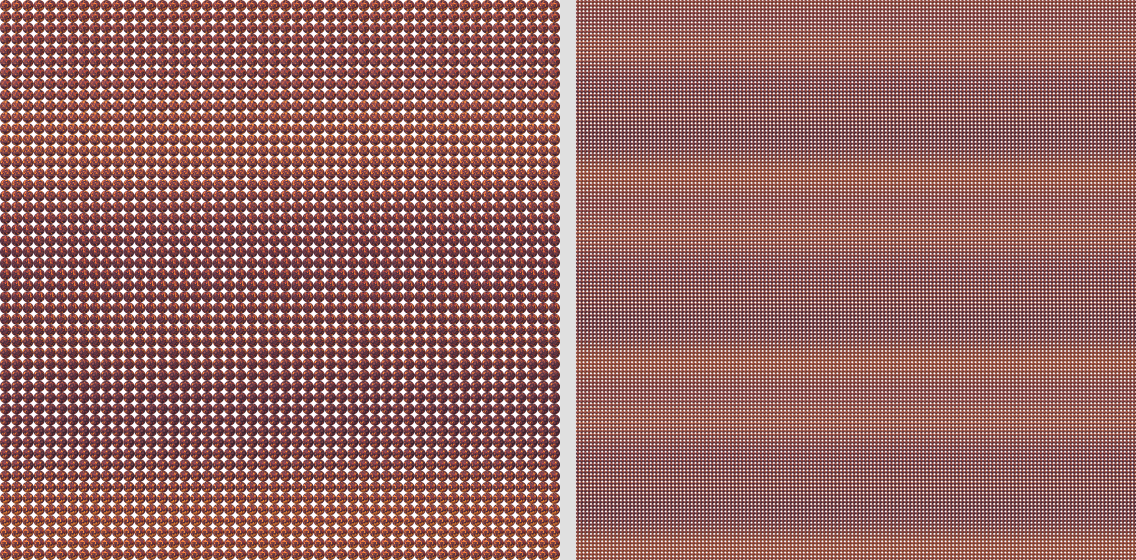
Left, the tile; right, the same tile 3 across and 3 down.
This pattern is drawn by a three.js fragment shader. Its source:

```glsl
// A 50 by 50 grid of small mottled spheres on near-white, almost touching.
// Each row turns the sphere a little further, so ember patches drift from row
// to row; one full turn spans the canvas, which makes the sheet tile.
varying vec2 vUv;

const float COUNT = 50.0;
const float TAU = 6.2831853;

float hash(vec3 p) {
  p = fract(p * vec3(0.1031, 0.1030, 0.0973));
  p += dot(p, p.yxz + 33.33);
  return fract((p.x + p.y) * p.z);
}

float noise(vec3 p) {
  vec3 i = floor(p), f = fract(p);
  f = f * f * (3.0 - 2.0 * f);
  vec2 e = vec2(0.0, 1.0);
  vec4 a = vec4(hash(i), hash(i + e.xyx), hash(i + e.xxy), hash(i + e.xyy));
  vec4 b = vec4(hash(i + e.yxx), hash(i + e.yyx), hash(i + e.yxy), hash(i + e.yyy));
  vec4 m = mix(a, b, f.x);
  vec2 n = mix(m.xz, m.yw, f.y);
  return mix(n.x, n.y, f.z);
}

float fbm(vec3 p) {
  return 0.55 * noise(p) + 0.3 * noise(p * 2.1 + 7.0) + 0.15 * noise(p * 4.3 + 19.0);
}

// Surface colour; warmth raises the amount of glowing orange
vec3 emberColor(vec3 s, float warmth, float redness) {
  float mottle = fbm(s * 3.2 + 60.0);
  float glow = fbm(s * vec3(3.4, 2.8, 3.4) + 20.0) + 0.03 * warmth;
  float red = fbm(s * 3.6 + 40.0) + redness;
  vec3 color = mix(vec3(0.26, 0.165, 0.225), vec3(0.50, 0.27, 0.31), smoothstep(0.36, 0.70, mottle));
  color = mix(color, vec3(0.76, 0.22, 0.21), smoothstep(0.63, 0.72, red));
  color = mix(color, vec3(0.70, 0.32, 0.22), smoothstep(0.53, 0.59, glow));
  return mix(color, vec3(1.0, 0.58, 0.20), smoothstep(0.58, 0.67, glow));
}

vec3 sheet(vec2 uv, float blur) {
  vec2 grid = uv * COUNT;
  vec2 cell = mod(floor(grid), COUNT);
  vec2 p = (fract(grid) - 0.5) / 0.5;
  float r = length(p);
  vec3 normal = vec3(p, sqrt(max(0.0, 1.0 - r * r)));

  // Turn by row, with a slight sway along the columns
  vec2 phase = (cell + 0.5) / COUNT;
  float turn = TAU * phase.y + 0.12 * sin(TAU * phase.x);
  float c = cos(turn), s = sin(turn);
  vec3 surface = vec3(c * normal.x + s * normal.z, normal.y, c * normal.z - s * normal.x);

  // Three warm bands up the canvas, the middle one weaker
  float warmth = cos(3.0 * TAU * (phase.y - 0.07)) + 0.4 * cos(TAU * (phase.y - 0.9));
  float redness = 0.05 * (p.x - p.y) + 0.025 * cos(TAU * (phase.y - 0.67));
  vec3 color = emberColor(surface, warmth, redness);

  // Soft light from the upper left
  color *= 0.72 + 0.46 * max(0.0, dot(normal, normalize(vec3(-0.4, 0.5, 0.77))));
  float disc = 1.0 - smoothstep(1.0 - blur, 1.0 + blur, r);
  return mix(vec3(1.0, 0.99, 1.0), color, disc);
}

void main() {
  // Average a 3 by 3 set of points to smooth edges and fine patches
  vec2 texel = fwidth(vUv);
  vec3 sum = vec3(0.0);
  for (int j = -1; j <= 1; j++) {
    for (int i = -1; i <= 1; i++) {
      vec2 offset = vec2(float(i), float(j)) / 3.0;
      sum += sheet(vUv + offset * texel, texel.x * COUNT * 0.25);
    }
  }
  gl_FragColor = vec4(sum / 9.0, 1.0);
}
```
